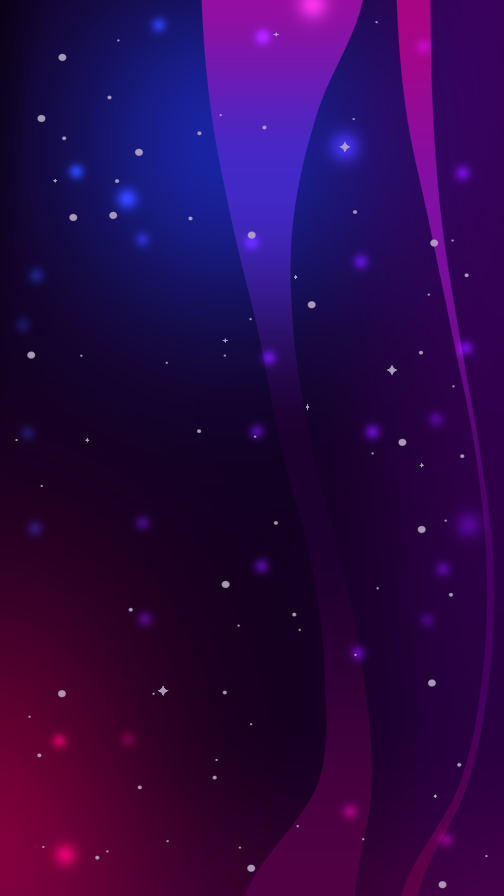
Give the GLSL for this background, as a WebGL 2 fragment shader.

```glsl
#version 300 es
precision highp float;
// Night gradient with two curved translucent ribbons, soft glows and scattered stars.
uniform vec2 u_resolution;
out vec4 fragColor;

vec3 hash3(vec2 cell) {
  vec3 q = fract(cell.xyx * vec3(0.1031, 0.1030, 0.0973));
  q += dot(q, q.yxz + 33.33);
  return fract((q.xxy + q.yzz) * q.zyx);
}

float glow(vec2 p, vec2 center, vec2 radius) {
  vec2 d = (p - center) / radius;
  return exp(-dot(d, d));
}

// Catmull-Rom curve through evenly spaced heights
float edge(float[9] x, float y) {
  float s = clamp(y, 0.0, 0.9999) * 8.0;
  int i = int(s);
  float t = fract(s);
  float a = x[max(i - 1, 0)], b = x[i], c = x[i + 1], d = x[min(i + 2, 8)];
  return b + 0.5 * t * (c - a + t * (2.0 * a - 5.0 * b + 4.0 * c - d
       + t * (3.0 * (b - c) + d - a)));
}

float between(float x, float left, float right, float aa) {
  return smoothstep(-aa, aa, x - left) * smoothstep(-aa, aa, right - x);
}

// Four-pointed star with concave sides
float sparkle(vec2 d, float radius, float aa) {
  vec2 root = sqrt(abs(d));
  float reach = root.x + root.y;
  return 1.0 - smoothstep(-aa, aa, reach * reach - radius);
}

// Offset from the jittered center of a grid cell
vec2 scatter(vec2 p, float size, float seed, out vec3 rnd) {
  vec2 id = floor(p / size);
  rnd = hash3(id + seed);
  return p - (id + 0.2 + 0.6 * rnd.xy) * size;
}

vec3 background(vec2 p) {
  vec3 color = vec3(0.07, 0.0, 0.12);
  color += vec3(0.03, 0.14, 0.52) * glow(p, vec2(0.25, 0.16), vec2(0.18, 0.20));
  color += vec3(0.15, 0.0, 0.22) * smoothstep(0.3, 0.56, p.x) * mix(1.0, 0.5, p.y);
  color += vec3(0.36, 0.0, 0.08) * glow(p, vec2(-0.02, 0.9), vec2(0.19, 0.25));
  color += vec3(0.13, 0.0, 0.06) * smoothstep(0.8, 1.05, p.y);
  return color * mix(0.6, 1.0, smoothstep(0.0, 0.06, p.x + 0.1 * p.y));
}

vec3 wideRibbonColor(float y) {
  vec3 color = mix(vec3(0.6, 0.05, 0.62), vec3(0.26, 0.16, 0.78), smoothstep(-0.03, 0.2, y));
  color = mix(color, vec3(0.11, 0.0, 0.18), smoothstep(0.2, 0.5, y));
  return mix(color, vec3(0.31, 0.0, 0.26), smoothstep(0.58, 1.0, y));
}

vec3 thinRibbonColor(float y) {
  vec3 color = mix(vec3(0.66, 0.02, 0.52), vec3(0.5, 0.06, 0.64), smoothstep(0.0, 0.24, y));
  color = mix(color, vec3(0.27, 0.0, 0.37), smoothstep(0.22, 0.65, y));
  return mix(color, vec3(0.36, 0.0, 0.28), smoothstep(0.75, 1.0, y));
}

void main() {
  // x and y run from the upper left, in units of the canvas
  vec2 uv = gl_FragCoord.xy / u_resolution;
  uv.y = 1.0 - uv.y;
  vec2 p = uv * vec2(0.5625, 1.0);
  float aa = 0.8 / u_resolution.y;
  vec3 color = background(p);

  // Ribbons
  float wide = between(uv.x,
    edge(float[9](0.400, 0.419, 0.461, 0.514, 0.558, 0.616, 0.644, 0.630, 0.486), uv.y),
    edge(float[9](0.720, 0.630, 0.581, 0.583, 0.620, 0.676, 0.720, 0.738, 0.704), uv.y), aa * 1.8);
  float thin = between(uv.x,
    edge(float[9](0.787, 0.806, 0.852, 0.898, 0.942, 0.965, 0.958, 0.912, 0.796), uv.y),
    edge(float[9](0.854, 0.859, 0.877, 0.912, 0.951, 0.979, 0.972, 0.928, 0.829), uv.y), aa * 1.8);
  color = mix(color, wideRibbonColor(uv.y), wide);
  color = mix(color, thinRibbonColor(uv.y), thin);

  // Soft lights, tinted by their region
  vec3 tint = mix(vec3(0.12, 0.3, 0.9), vec3(0.4, 0.06, 0.8), smoothstep(0.15, 0.4, p.x + 0.3 * p.y));
  tint = mix(tint, vec3(0.75, 0.0, 0.35), smoothstep(0.65, 0.8, p.y - 0.4 * p.x));
  vec3 rnd;
  vec2 offset = scatter(p, 0.11, 7.0, rnd);
  float light = step(rnd.z, 0.55) * (0.2 + 0.5 * rnd.x) * glow(offset, vec2(0.0), vec2(0.008));
  light += 0.7 * glow(p, vec2(0.142, 0.222), vec2(0.011));
  light += 0.6 * glow(p, vec2(0.073, 0.954), vec2(0.012));
  light += 0.4 * glow(p, vec2(0.523, 0.586), vec2(0.014));
  color += tint * light;
  color += vec3(0.4, 0.15, 0.3) * glow(p, vec2(0.349, 0.005), vec2(0.016));

  // Round stars in three sizes, then small and large sparkles
  float stars = 0.0;
  for (int i = 0; i < 3; i++) {
    float size = float(i);
    offset = scatter(p, 0.075 + 0.015 * size, 19.0 + 23.0 * size, rnd);
    float radius = 0.0011 + 0.0004 * size + 0.0005 * size * size;
    float disc = 1.0 - smoothstep(-aa, aa, length(offset * vec2(0.9, 1.0)) - radius);
    stars = max(stars, disc * step(rnd.z, 0.32));
  }
  offset = scatter(p, 0.14, 41.0, rnd);
  stars = max(stars, sparkle(offset, 0.004, aa) * step(rnd.z, 0.3));
  vec2 bright[3] = vec2[3](vec2(0.385, 0.164), vec2(0.4375, 0.413), vec2(0.182, 0.771));
  for (int i = 0; i < 3; i++) stars = max(stars, sparkle(p - bright[i], 0.009, aa));
  color += vec3(0.15, 0.12, 0.5) * glow(p, bright[0], vec2(0.016));
  color = mix(color, vec3(0.72, 0.66, 0.78), stars * 0.9);
  fragColor = vec4(color, 1.0);
}
```
